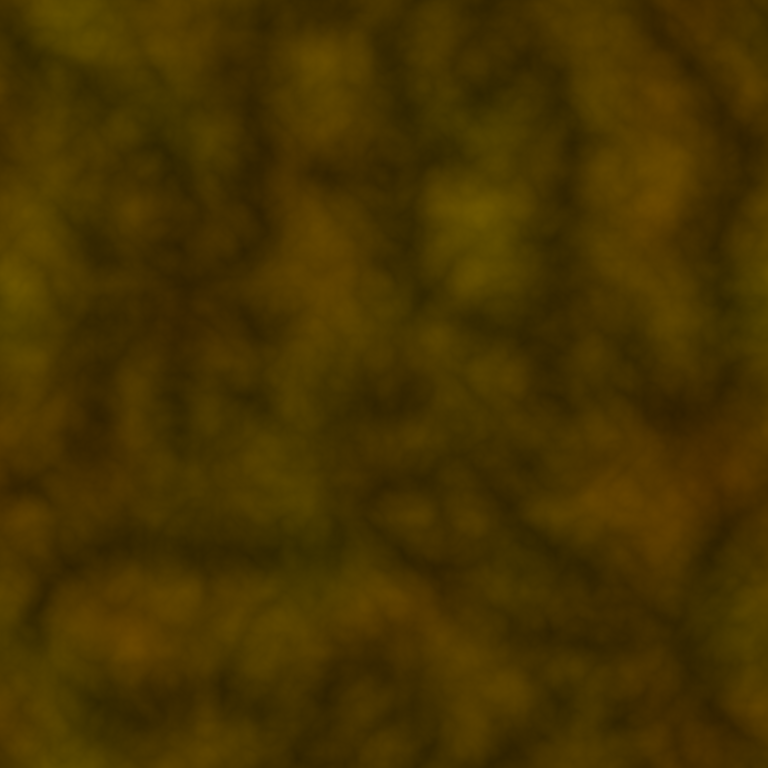
A Shadertoy shader for this texture:

```glsl
// Dark amber smoke: seamless turbulence with soft blobs and dark creases.

#define BASE_CELLS 5.0     // largest blobs across the canvas
#define OCTAVES 6
#define GAIN 0.5           // strength of each finer octave
#define CREASE_SOFT 0.03   // rounding of the dark creases
#define DARK_LEVEL 0.165   // red value in the deepest creases
#define CONTRAST 0.29
#define GREEN_RATIO 0.725  // green relative to red
#define HUE_CELLS 4.0      // size of the olive and brown drifts
#define HUE_SHIFT 0.13

const float TAU = 6.2831853;

// Integer hash of a lattice point, giving a unit gradient
vec2 latticeGradient(vec2 cell, float period, float seed) {
    uvec2 q = uvec2(mod(cell, period));
    uint h = q.x * 1597u + q.y * 51749u + uint(seed) * 7919u;
    h = (h ^ (h >> 15)) * 739177u + 9137u;
    h = (h ^ (h >> 13)) * 668265u;
    h ^= h >> 16;
    float angle = TAU * float(h & 65535u) / 65536.0;
    return vec2(cos(angle), sin(angle));
}

// Gradient noise that repeats after the given number of cells
float gradientNoise(vec2 p, float period, float seed) {
    vec2 cell = floor(p);
    vec2 f = p - cell;
    vec2 w = f * f * f * (f * (f * 6.0 - 15.0) + 10.0);
    vec2 e = vec2(0.0, 1.0);
    float a = dot(latticeGradient(cell, period, seed), f);
    float b = dot(latticeGradient(cell + e.yx, period, seed), f - e.yx);
    float c = dot(latticeGradient(cell + e.xy, period, seed), f - e.xy);
    float d = dot(latticeGradient(cell + e.yy, period, seed), f - e.yy);
    return mix(mix(a, b, w.x), mix(c, d, w.x), w.y);
}

// Sum of folded noise; the folds form the creases
float turbulence(vec2 uv) {
    float sum = 0.0;
    float amplitude = 1.0;
    float cells = BASE_CELLS;
    for (int i = 0; i < OCTAVES; i++) {
        float seed = float(i) + 1.0;
        vec2 offset = vec2(0.37, 0.61) * seed;
        float n = gradientNoise(uv * cells + offset, cells, seed);
        sum += amplitude * sqrt(n * n + CREASE_SOFT * CREASE_SOFT);
        amplitude *= GAIN;
        cells *= 2.0;
    }
    return sum;
}

// Slow drift between olive and brown
float hueDrift(vec2 uv) {
    return gradientNoise(uv * HUE_CELLS, HUE_CELLS, 21.0)
         + 0.5 * gradientNoise(uv * HUE_CELLS * 2.0, HUE_CELLS * 2.0, 22.0);
}

void mainImage(out vec4 fragColor, in vec2 fragCoord) {
    vec2 uv = fragCoord / iResolution.y;
    float red = DARK_LEVEL + CONTRAST * turbulence(uv);
    float green = red * (GREEN_RATIO + HUE_SHIFT * hueDrift(uv));
    fragColor = vec4(red, green, 0.0, 1.0);
}
```
